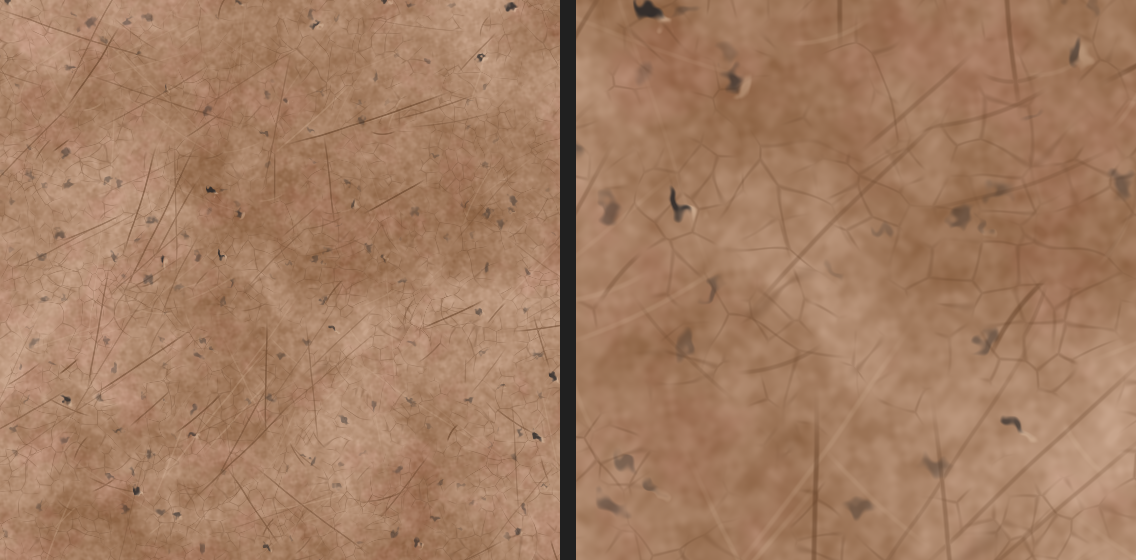
Left: the whole. Right: its middle third, enlarged.
Reproduce this texture procedurally as a Shadertoy shader.

```glsl
// Worn tan leather: cloudy mottling, fine creases, thin scratches and small dark pits.

const vec3 DARK_TAN  = vec3(0.575, 0.415, 0.295);
const vec3 LIGHT_TAN = vec3(0.765, 0.625, 0.525);
const vec3 ROSE_TINT = vec3(0.012, -0.010, 0.002);
const vec3 SCRATCH_BROWN = vec3(0.40, 0.26, 0.16);
const vec3 PIT_SLATE = vec3(0.15, 0.145, 0.15);
const vec3 RIM_CREAM = vec3(0.90, 0.79, 0.68);
const int SCRATCH_COUNT = 120;

vec2 hash2(vec2 p) {
    vec3 h = fract(p.xyx * vec3(0.1031, 0.1030, 0.0973));
    h += dot(h, h.yzx + 33.33);
    return fract((h.xx + h.yz) * h.zy);
}

float valueNoise(vec2 p) {
    vec2 cell = floor(p), f = fract(p);
    f = f * f * (3.0 - 2.0 * f);
    float low = mix(hash2(cell).x, hash2(cell + vec2(1, 0)).x, f.x);
    float high = mix(hash2(cell + vec2(0, 1)).x, hash2(cell + vec2(1, 1)).x, f.x);
    return mix(low, high, f.y);
}

float layeredNoise(vec2 p, int octaves, float gain) {
    float sum = 0.0, total = 0.0, weight = 1.0;
    for (int i = 0; i < octaves; i++) {
        sum += weight * valueNoise(p);
        total += weight;
        weight *= gain;
        p = mat2(1.6, 1.2, -1.2, 1.6) * p + 17.3;
    }
    return sum / total;
}

mat2 rotation(float angle) {
    float c = cos(angle), s = sin(angle);
    return mat2(c, -s, s, c);
}

// Gap between the two nearest cell points: zero along cell borders.
float cellBorder(vec2 p) {
    vec2 cell = floor(p);
    float nearest = 9.0, second = 9.0;
    for (int y = -1; y <= 1; y++)
    for (int x = -1; x <= 1; x++) {
        vec2 id = cell + vec2(x, y);
        float d = length(id + hash2(id) - p);
        second = min(second, max(nearest, d));
        nearest = min(nearest, d);
    }
    return second - nearest;
}

// Broken creases along cell borders, shown where a noise mask is high.
float creases(vec2 p, float scale, float width, vec2 warp) {
    float line = 1.0 - smoothstep(0.0, width, cellBorder(p * scale + warp));
    return line * smoothstep(0.45, 0.7, layeredNoise(p * scale * 0.8 + 9.0, 3, 0.5));
}

// Tapered hairline with a slight bow, centred on the origin along x.
float hairline(vec2 p, float halfLength, float width, float bow) {
    float along = p.x / halfLength;
    float d = abs(p.y - bow * (1.0 - along * along));
    float taper = 1.0 - smoothstep(0.5, 1.0, abs(along));
    return taper * (1.0 - smoothstep(0.2 * width, width, d));
}

float scratches(vec2 p, float seed) {
    float cover = 0.0;
    for (int i = 0; i < SCRATCH_COUNT; i++) {
        vec2 key = vec2(float(i), seed);
        vec2 centre = hash2(key), shape = hash2(key + 91.7), look = hash2(key + 233.1);
        // Most run up to the right; the rest take any direction.
        float angle = look.x < 0.5 ? mix(0.2, 1.2, shape.x) : 3.14159 * shape.x;
        float halfLength = mix(0.02, 0.18, shape.y * shape.y);
        float strength = mix(0.18, 0.62, look.y * look.y);
        vec2 q = rotation(angle) * (p - centre);
        float line = hairline(q, halfLength, mix(0.0017, 0.0024, look.y), 0.012 * (shape.x - 0.5));
        cover = max(cover, strength * line);
    }
    return cover;
}

// Ragged pits, one per chosen cell; x is pit cover, y is pale rim.
vec2 pits(vec2 p, float scale, float density, float radius, float seed) {
    vec2 cover = vec2(0.0);
    vec2 ragged = vec2(valueNoise(p * 170.0), valueNoise(p * 170.0 + 43.0)) - 0.5;
    vec2 home = floor(p * scale);
    for (int y = -1; y <= 1; y++)
    for (int x = -1; x <= 1; x++) {
        vec2 id = home + vec2(x, y);
        vec2 place = hash2(id + seed), look = hash2(id + seed + 57.0);
        float present = step(hash2(id + seed + 131.0).x, density);
        float size = radius * mix(0.65, 1.3, look.y);
        vec2 offset = p - (id + place) / scale + ragged * radius * 1.2;
        mat2 turn = rotation(6.28318 * look.x);
        vec2 stretch = vec2(0.8, mix(1.0, 1.9, place.x));
        float d = length(turn * offset * stretch) / size;
        float rim = length(turn * (offset - size * vec2(0.9, -0.7)) * stretch) / size;
        float strength = present * mix(0.25, 1.0, look.y);
        cover = max(cover, strength * (1.0 - smoothstep(vec2(0.3, 0.2), vec2(1.1, 0.9), vec2(d, rim))));
    }
    return cover;
}

void mainImage(out vec4 fragColor, in vec2 fragCoord) {
    vec2 p = fragCoord / iResolution.y;
    vec2 warp = vec2(layeredNoise(p * 9.0, 3, 0.5), layeredNoise(p * 9.0 + 31.0, 3, 0.5)) - 0.5;

    // Cloudy mottling, mid-sized blotches and fine grain
    float clouds = layeredNoise(p * 5.0 + warp * 0.8 + 5.0, 5, 0.66);
    float blotches = layeredNoise(p * 26.0 + 3.0, 3, 0.7);
    float grain = layeredNoise(p * 100.0, 2, 0.9);
    float tone = 0.585 + 1.55 * (clouds - 0.5) + 0.4 * (blotches - 0.5) + 0.55 * (grain - 0.5);
    vec3 color = mix(DARK_TAN, LIGHT_TAN, clamp(tone, -0.1, 1.1));
    color += ROSE_TINT * smoothstep(0.45, 0.75, layeredNoise(p * 16.0 + 70.0, 4, 0.6));

    // Creases at two sizes
    color = mix(color, SCRATCH_BROWN, 0.26 * creases(p, 22.0, 0.06, warp * 1.5));
    color = mix(color, SCRATCH_BROWN, 0.24 * creases(p + 3.7, 44.0, 0.13, warp * 2.0));

    // Scratches, a few pale ones, and grey smudges
    color = mix(color, RIM_CREAM, 0.3 * scratches(p + warp * 0.006, 48.0));
    color = mix(color, SCRATCH_BROWN, scratches(p + warp * 0.006, 3.0));
    color = mix(color, PIT_SLATE, 0.42 * pits(p, 19.0, 0.45, 0.0075, 11.0).x);

    // Deep pits with a lit lower right rim
    vec2 deep = pits(p, 10.0, 0.38, 0.0078, 205.0);
    color = mix(color, RIM_CREAM, 0.55 * deep.y);
    color = mix(color, PIT_SLATE, 0.95 * deep.x);

    fragColor = vec4(color, 1.0);
}
```
